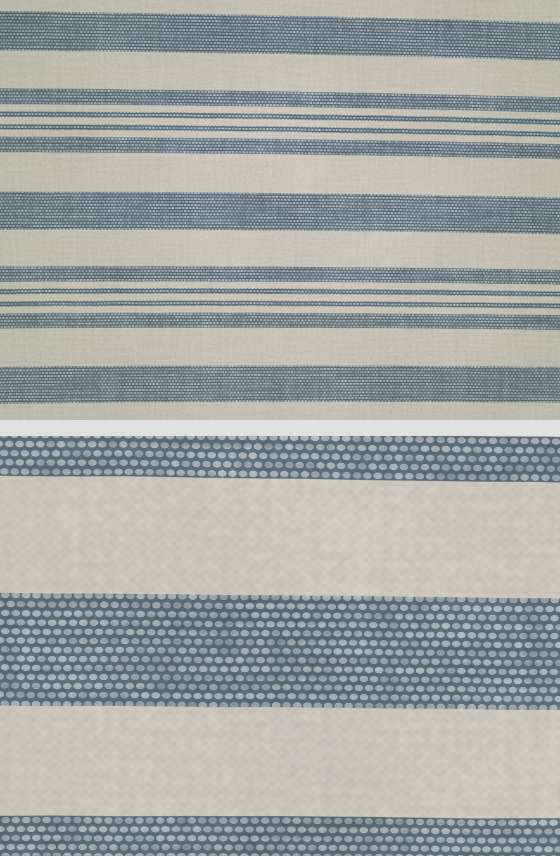
Top, the full canvas; bottom, a detail of the centre.
Give the GLSL for this texture, as a Shadertoy shader.

```glsl
// Woven striped cloth: wide blue bands alternating with groups of four narrower
// stripes on cream. Band distances give the layout, staggered ellipses the pale
// weft floats inside the blue, and gradient noise the uneven yarn and dye.

const vec3 CREAM      = vec3(0.790, 0.762, 0.722);
const vec3 BLUE       = vec3(0.350, 0.415, 0.458);
const vec3 FLOAT_PALE = vec3(0.640, 0.674, 0.688);
const vec3 EDGE_TINT  = vec3(0.93, 0.955, 0.925);

const float REPEAT_HEIGHT = 0.4219;  // at the left side, in canvas heights
const float REPEAT_SHRINK = 0.0135;  // how much shorter it is at the right
const float REPEAT_BEND   = 0.0145;  // compression towards the bottom
const float FLOATS_ACROSS = 162.0;
const float ROWS_PER_REPEAT = 58.0;
const vec2  FLOAT_RADIUS  = vec2(0.41, 0.35);  // in weave cells
const float EDGE_WOBBLE   = 0.0022;

// Stripe centre and half width, in repeats
const int STRIPE_COUNT = 5;
const vec2 STRIPES[STRIPE_COUNT] = vec2[](
    vec2(0.0, 0.107), vec2(0.360, 0.0430), vec2(0.459, 0.0160),
    vec2(0.530, 0.0155), vec2(0.628, 0.0430));

float hash(vec2 p) {
    vec3 q = fract(p.xyx * vec3(0.1031, 0.1030, 0.0973));
    q += dot(q, q.yzx + 33.33);
    return fract((q.x + q.y) * q.z);
}

float cornerSlope(vec2 cell, vec2 offset) {
    float angle = 6.2832 * hash(cell);
    return dot(vec2(cos(angle), sin(angle)), offset);
}

float gradientNoise(vec2 p) {
    vec2 i = floor(p), f = fract(p);
    vec2 s = f * f * f * (f * (f * 6.0 - 15.0) + 10.0);
    vec2 e = vec2(1.0, 0.0);
    float low  = mix(cornerSlope(i, f), cornerSlope(i + e, f - e), s.x);
    float high = mix(cornerSlope(i + e.yx, f - e.yx), cornerSlope(i + 1.0, f - 1.0), s.x);
    return mix(low, high, s.y);
}

// Canvas position to repeats, with the drape and tilt of the cloth
float repeatCoord(vec2 uv) {
    float middle = 0.5017 + uv.x * (0.014 * uv.x - 0.0018);
    float u = (1.0 - uv.y - middle) / (REPEAT_HEIGHT - REPEAT_SHRINK * uv.x);
    return u + REPEAT_BEND * u * u;
}

// Signed distance to the nearest stripe (x) and offset from its centre (y)
vec2 nearestStripe(float u) {
    vec2 nearest = vec2(1.0, 0.0);
    for (int i = 0; i < STRIPE_COUNT; i++) {
        float offset = fract(u - STRIPES[i].x + 0.5) - 0.5;
        float dist = abs(offset) - STRIPES[i].y;
        if (dist < nearest.x) nearest = vec2(dist, offset);
    }
    return nearest;
}

// Pale float coverage in staggered rows; some floats are duller than others
float paleFloats(vec2 p, float u, float pixel) {
    float row = floor(p.y);
    p.x += 0.5 * mod(row, 2.0);
    vec2 cell = vec2(floor(p.x), row + ROWS_PER_REPEAT * floor(u + 0.5));
    float d = length((fract(p) - 0.5) / FLOAT_RADIUS);
    float soft = max(0.15, 1.7 * pixel);
    return (1.0 - smoothstep(1.0 - soft, 1.0 + soft, d)) * mix(0.72, 1.12, hash(cell));
}

void mainImage(out vec4 fragColor, in vec2 fragCoord) {
    vec2 uv = fragCoord / iResolution.xy;
    vec2 p = fragCoord / iResolution.y;
    float u = repeatCoord(uv);
    u += EDGE_WOBBLE * gradientNoise(vec2(p.x * 14.0, p.y * 9.0));
    vec2 stripe = nearestStripe(u);

    // Yarn unevenness: weft streaks, warp streaks, broad mottling
    float weft = gradientNoise(vec2(p.x * 9.0, u * 75.0));
    float warp = gradientNoise(vec2(p.x * 110.0, p.y * 7.0));
    float mottle = gradientNoise(p * 5.0 + 17.0);
    float grain = gradientNoise(p * 150.0);

    // Plain cream weave
    vec2 weave = vec2(uv.x * FLOATS_ACROSS, u * ROWS_PER_REPEAT) * 6.2832;
    float plain = sin(weave.x) * sin(weave.y);
    vec3 cream = CREAM * (1.0 + 0.012 * plain + 0.025 * weft + 0.022 * warp
                          + 0.02 * mottle + 0.04 * grain);

    // Blue bands with pale floats
    float pixel = FLOATS_ACROSS / iResolution.x;
    vec2 cells = vec2(uv.x * FLOATS_ACROSS + 0.3 * mottle,
                      stripe.y * ROWS_PER_REPEAT + 0.5);
    float pale = paleFloats(cells, u, pixel);
    pale *= 1.0 + 0.28 * weft + 0.18 * warp;
    vec3 dye = mix(BLUE * vec3(1.07, 1.03, 0.99), BLUE * vec3(0.97, 1.0, 1.03),
                   smoothstep(0.0, 0.55, uv.y));
    vec3 blue = mix(dye, FLOAT_PALE, clamp(pale, 0.0, 1.0));
    blue *= 1.0 + 0.07 * mottle + 0.10 * weft + 0.06 * warp + 0.06 * grain;

    // Join the yarns at the stripe edges
    float edge = 0.8 / (iResolution.y * REPEAT_HEIGHT);
    vec3 color = mix(blue, cream, smoothstep(-edge, edge, stripe.x));

    // Soft light, duller and greener towards the sides
    vec2 fromLight = (uv - vec2(0.54, 0.52)) * vec2(1.75, 1.25);
    color *= mix(vec3(1.015), EDGE_TINT, smoothstep(0.1, 1.1, length(fromLight)));
    fragColor = vec4(clamp(color, 0.0, 1.0), 1.0);
}
```
